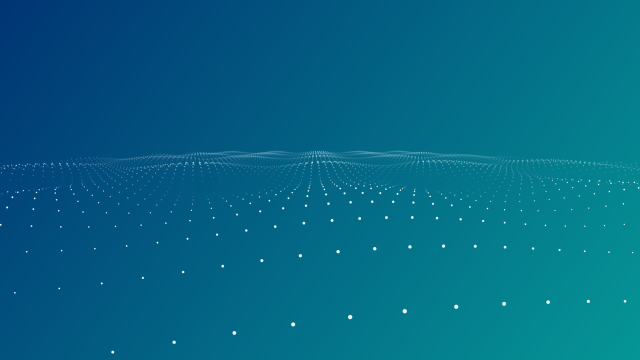
Write a Shadertoy shader that draws this background.

```glsl
// A rolling sheet of white dots receding to a horizon over a blue to teal gradient.

// Lengths are in canvas widths, depths are relative to the nearest row.
const vec3 DEEP_BLUE = vec3(0.0, 0.205, 0.452);
const vec3 TEAL = vec3(0.02, 0.588, 0.588);
const vec3 DOT_COLOR = vec3(0.93, 0.98, 0.98);
const float GRADIENT_FALL = 0.8;     // downward share of the gradient direction

const vec2 VANISHING_POINT = vec2(0.491, 0.334);
const int ROWS = 58;
const float FIRST_COLUMN = -57.0;
const float LAST_COLUMN = 58.0;
const float COLUMN_STEP = 0.0819;    // sideways distance between columns
const float COLUMN_SHIFT = 0.052;    // sideways place of column zero
const float NEAR_DEPTH = 0.975;
const float ROW_DEPTH = 0.47;        // depth added by each row
const float COLUMN_DEPTH = 0.026;    // depth added by each column (slight yaw)
const float CREST_DEPTH = 0.055;     // crests lean towards the viewer

const float CAMERA_HEIGHT = 0.276;
const float WAVE_HEIGHT = 0.0352;
const vec2 WAVE_FREQUENCY = vec2(0.3, 0.5);
const vec2 WAVE_CREST = vec2(1.5, 3.3);   // column and row of a crest

const float DOT_RADIUS = 0.0021;
const float CREST_RADIUS = 0.00115;  // extra radius on crests
const float MIN_RADIUS = 0.00085;    // smaller dots fade instead of shrinking
const float FADE_POWER = 1.35;

float columnWave(float column) {
    return cos(WAVE_FREQUENCY.x * (column - WAVE_CREST.x));
}

float rowWave(float row) {
    return cos(WAVE_FREQUENCY.y * (row - WAVE_CREST.y));
}

float gridDepth(float column, float row) {
    return NEAR_DEPTH + ROW_DEPTH * row + COLUMN_DEPTH * column
         - CREST_DEPTH * columnWave(column);
}

// Column of a row that projects to the horizontal offset x.
float columnAt(float x, float row) {
    float scale = COLUMN_STEP - COLUMN_DEPTH * x;
    float rowDepth = NEAR_DEPTH + ROW_DEPTH * row;
    float column = (x * rowDepth - COLUMN_SHIFT) / scale;
    for (int k = 0; k < 2; k++) {
        float depth = rowDepth - CREST_DEPTH * columnWave(column);
        column = (x * depth - COLUMN_SHIFT) / scale;
    }
    return clamp(round(column), FIRST_COLUMN, LAST_COLUMN);
}

// Coverage of the nearest dot in one row.
float dotCoverage(vec2 p, float row, float pixel) {
    float column = columnAt(p.x, row);
    float depth = gridDepth(column, row);
    float wave = columnWave(column) + rowWave(row);

    vec2 center = vec2(COLUMN_SHIFT + COLUMN_STEP * column,
                       WAVE_HEIGHT * wave - CAMERA_HEIGHT) / depth;
    float radius = max(DOT_RADIUS + CREST_RADIUS * wave, 0.0) / depth;
    float fade = pow(min(radius / MIN_RADIUS, 1.0), FADE_POWER);
    radius = max(radius, MIN_RADIUS);

    float edge = 0.7 * pixel;
    return fade * (1.0 - smoothstep(radius - edge, radius + edge, distance(p, center)));
}

void mainImage(out vec4 fragColor, in vec2 fragCoord) {
    float pixel = 1.0 / iResolution.x;
    vec2 p = fragCoord * pixel;
    float top = iResolution.y * pixel;

    // Diagonal background, from the upper left to the lower right
    float diagonal = (p.x + GRADIENT_FALL * (top - p.y)) / (1.0 + GRADIENT_FALL * top);
    vec3 color = mix(DEEP_BLUE, TEAL, diagonal);

    // Dots, composited row by row
    float uncovered = 1.0;
    for (int row = 0; row < ROWS; row++) {
        uncovered *= 1.0 - dotCoverage(p - VANISHING_POINT, float(row), pixel);
    }
    color = mix(DOT_COLOR, color, uncovered);

    fragColor = vec4(color, 1.0);
}
```
